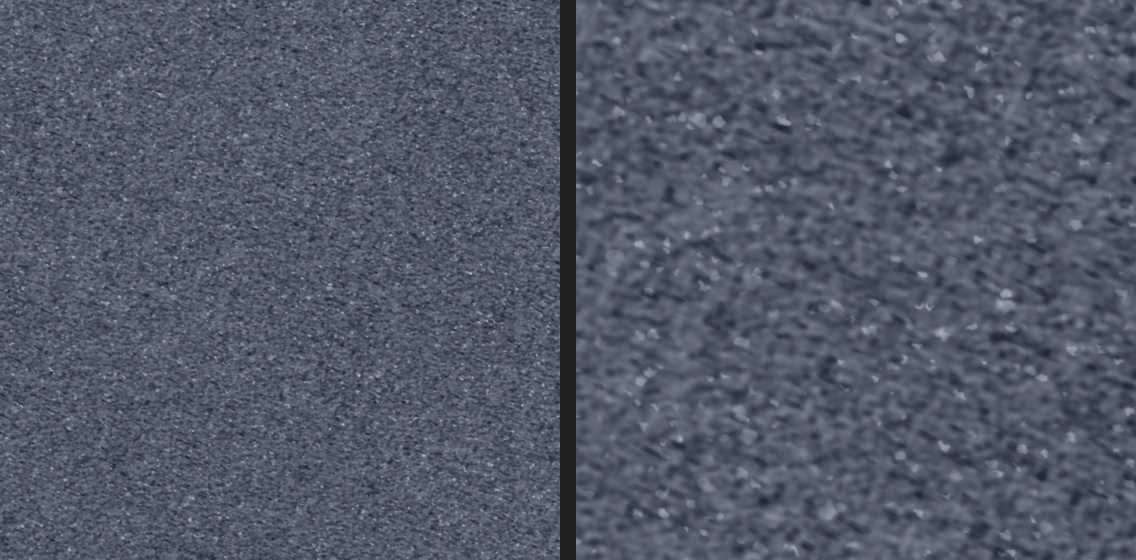
Left: the whole. Right: its middle third, enlarged.
Reproduce this texture procedurally as a WebGL 1 fragment shader.

```glsl
precision highp float;

uniform vec2 u_resolution;

float hash(vec2 cell) {
  vec3 h = fract(vec3(cell.xyx) * vec3(0.1031, 0.1030, 0.0973));
  h += dot(h, h.yzx + 33.33);
  return fract((h.x + h.y) * h.z);
}

float noise(vec2 p) {
  vec2 cell = floor(p);
  vec2 f = fract(p);
  f = f * f * (3.0 - 2.0 * f);
  float low = mix(hash(cell), hash(cell + vec2(1.0, 0.0)), f.x);
  float high = mix(hash(cell + vec2(0.0, 1.0)), hash(cell + 1.0), f.x);
  return mix(low, high, f.y);
}

// Axes along and across the slanting grain, kept positive for the hash
vec2 grainAxes(vec2 p) {
  return vec2(0.9 * p.x - 0.42 * p.y, 0.42 * p.x + 0.9 * p.y) + 2.0;
}

float surfaceHeight(vec2 p) {
  vec2 g = grainAxes(p);
  return 0.55 * noise(g * vec2(105.0, 180.0))
       + 0.45 * noise(g * vec2(210.0, 270.0) + 37.0);
}

// Sparse, ragged chips, one candidate per cell of a jittered grid
float chips(vec2 p, float scale, float chance, float softness) {
  vec2 q = p * scale;
  q += 0.45 * vec2(noise(q * 2.3 + 11.0), noise(q * 2.3 + 71.0));
  float strongest = 0.0;
  for (int y = -1; y <= 1; y++) {
    for (int x = -1; x <= 1; x++) {
      vec2 cell = floor(q) + vec2(float(x), float(y));
      vec2 center = cell + vec2(hash(cell + 5.3), hash(cell + 19.7));
      vec2 d = grainAxes(q - center) - 2.0;
      float radius = mix(0.16, 0.42, hash(cell + 43.1));
      float shape = 1.0 - smoothstep(radius - softness, radius + softness,
                                     length(d * vec2(0.85, 1.15)));
      float present = step(hash(cell + 83.9), chance);
      strongest = max(strongest, shape * present * mix(0.3, 1.0, hash(cell + 61.3)));
    }
  }
  return strongest;
}

void main() {
  vec2 p = gl_FragCoord.xy / min(u_resolution.x, u_resolution.y);
  vec2 g = grainAxes(p);

  // Rough relief lit from the upper left
  float relief = surfaceHeight(p) - surfaceHeight(p + vec2(-0.0018, 0.0028));
  float tone = 0.354 + 0.23 * relief;

  // Mineral tint, from fine grain to faint cloudiness
  tone += 0.16 * (noise(g * vec2(175.0, 230.0) + 13.0) - 0.5);
  tone += 0.05 * (noise(p * 55.0 + 7.0) - 0.5);
  tone += 0.025 * (noise(p * 5.0 + 3.0) - 0.5);

  // Short dark crevices
  float crevice = smoothstep(0.7, 0.95, noise(g * vec2(85.0, 180.0) + 91.0));
  tone -= 0.09 * crevice;

  // Dull flakes, small crystals and fine glints
  float flake = chips(p + 1.0, 36.0, 0.16, 0.08);
  tone = mix(tone, 0.44 + 0.15 * relief, 0.6 * flake);
  tone += 0.17 * chips(p + 5.0, 80.0, 0.04, 0.15);
  tone += 0.23 * chips(p + 3.0, 140.0, 0.14, 0.18);

  // Slate blue ramp
  tone = clamp(tone, 0.16, 0.74);
  gl_FragColor = vec4(tone + vec3(-0.034, 0.0, 0.06), 1.0);
}
```
